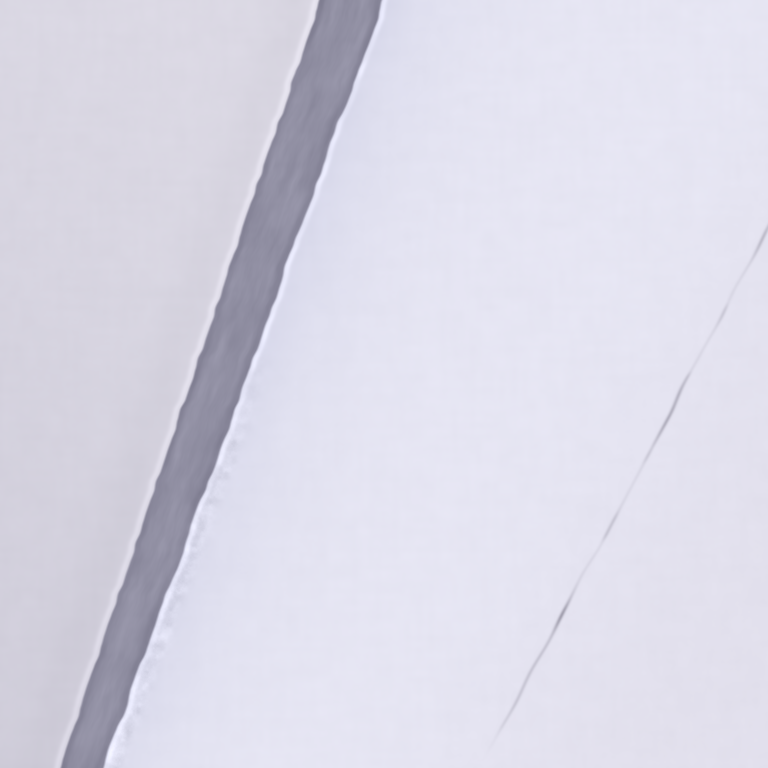
Write a three.js fragment shader that draws this texture.

```glsl
varying vec2 vUv;

float hash(vec2 p) {
  p = fract(p * vec2(0.1031, 0.1137));
  p += dot(p, p.yx + 33.33);
  return fract((p.x + p.y) * p.x * 17.3);
}

float noise(vec2 p) {
  vec2 cell = floor(p);
  vec2 f = fract(p);
  f = f * f * (3.0 - 2.0 * f);
  return mix(mix(hash(cell), hash(cell + vec2(1.0, 0.0)), f.x),
             mix(hash(cell + vec2(0.0, 1.0)), hash(cell + 1.0), f.x), f.y);
}

float fbm(vec2 p) {
  float sum = 0.0;
  float weight = 0.5;
  for (int i = 0; i < 4; i++) {
    sum += weight * noise(p);
    p = p * 2.03 + 17.1;
    weight *= 0.5;
  }
  return sum;
}

float ridge(float d, float width) {
  return exp(-d * d / (width * width));
}

void main() {
  vec2 p = vUv;

  // Signed distances across the slanted groove and the hairline crack
  float rough = noise(vec2(p.y * 75.0, 3.0)) - 0.5;
  float chips = noise(vec2(p.y * 38.0, 19.0)) - 0.5;
  float leftEdge = (p.x - 0.078 - 0.339 * p.y) * 0.947 + rough * 0.003;
  float rightEdge = (p.x - 0.134 - 0.366 * p.y) * 0.939 + chips * 0.004 + rough * 0.002;
  float crack = (p.x - 0.625 - 0.534 * p.y) * 0.882
              + (noise(vec2(p.y * 24.0, 41.0)) - 0.5) * 0.004;

  // Left panel, darker toward its lower corner and beside the groove
  vec3 leftPanel = mix(vec3(0.815, 0.805, 0.855), vec3(0.86, 0.85, 0.895),
                       smoothstep(-0.1, 1.0, p.y * 0.75 + p.x * 0.8));
  leftPanel -= 0.018 * ridge(leftEdge + 0.03, 0.035);

  // Right panel with a soft cool shadow along the groove
  vec3 rightPanel = mix(vec3(0.885, 0.877, 0.927), vec3(0.902, 0.9, 0.952),
                        smoothstep(-0.25, 0.2, -crack));
  float shade = exp(-max(rightEdge, 0.0) / 0.075);
  rightPanel -= vec3(0.06, 0.055, 0.035) * shade * (0.75 + 0.5 * fbm(p * vec2(18.0, 9.0)));

  // Broken crack: a faint line with a few darker strokes
  float strokes = 0.13 + 0.22 * smoothstep(0.45, 0.8, noise(vec2(p.y * 32.0, 7.0)));
  strokes += 0.5 * ridge(p.y - 0.455, 0.035) + 0.5 * ridge(p.y - 0.2, 0.018)
           + 0.35 * ridge(p.y - 0.69, 0.025);
  strokes *= smoothstep(0.0, 0.08, p.y);
  rightPanel = mix(rightPanel, vec3(0.59, 0.58, 0.64), strokes * ridge(crack, 0.0025));

  // Groove floor, with streaks running along its length
  float streaks = fbm(vec2(leftEdge * 90.0, p.y * 22.0)) - 0.47;
  vec3 groove = vec3(0.568, 0.562, 0.638) + streaks * 0.09;
  groove -= 0.045 * ridge(rightEdge + 0.004, 0.006);
  groove -= 0.04 * ridge(leftEdge - 0.003, 0.005);

  // Join the three surfaces with soft edges
  vec3 color = mix(leftPanel, groove, smoothstep(-0.002, 0.002, leftEdge));
  color = mix(color, rightPanel, smoothstep(-0.002, 0.002, rightEdge));

  // Pale rims and crumbly flakes beside the groove
  color += 0.055 * ridge(leftEdge + 0.005, 0.004);
  color += (0.035 + 0.06 * noise(vec2(p.y * 55.0, 11.0))) * ridge(rightEdge - 0.004, 0.0035);
  float flakeZone = ridge(rightEdge - 0.012, 0.012) * smoothstep(0.6, 0.35, p.y);
  color += (fbm(p * 95.0) - 0.47) * 0.16 * flakeZone;

  // Fine plaster grain and faint woven mottling
  color += (fbm(p * 55.0) - 0.47) * 0.014;
  color += (noise(p * vec2(130.0, 22.0)) + noise(p * vec2(22.0, 130.0)) - 1.0) * 0.005;

  gl_FragColor = vec4(clamp(color, 0.0, 1.0), 1.0);
}
```
